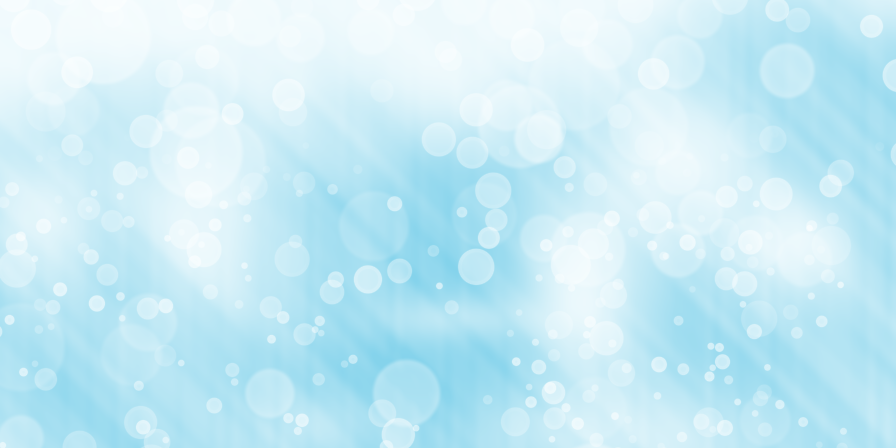
A WebGL 2 fragment shader for this background:

```glsl
#version 300 es
precision highp float;

uniform vec2 u_resolution;
out vec4 fragColor;

vec4 hash(vec3 p) {
  vec4 q = fract(p.xyzx * vec4(.1031, .1030, .0973, .1099));
  q += dot(q, q.wzxy + 33.33);
  return fract((q.xxyz + q.yzzw) * q.zywx);
}

float noise(vec2 p) {
  vec2 i = floor(p), f = fract(p);
  f = f * f * (3.0 - 2.0 * f);
  float low = mix(hash(vec3(i, 3.0)).x, hash(vec3(i + vec2(1, 0), 3.0)).x, f.x);
  float high = mix(hash(vec3(i + vec2(0, 1), 3.0)).x, hash(vec3(i + 1.0, 3.0)).x, f.x);
  return mix(low, high, f.y);
}

float puff(vec2 p, vec2 center, vec2 size) {
  vec2 d = (p - center) / size;
  return exp(-dot(d, d));
}

// Soft white light: a bright upper left and several drifting clouds
float glow(vec2 p) {
  float wobble = 0.16 * (noise(p * 5.0) - 0.5);
  float top = smoothstep(0.56, 0.92, p.y + wobble - 0.22 * smoothstep(1.0, 1.9, p.x));
  float clouds = 0.85 * puff(p, vec2(0.45, 0.52), vec2(0.17, 0.25))
    + 0.8 * puff(p, vec2(0.09, 0.52), vec2(0.15, 0.17))
    + 0.9 * puff(p, vec2(1.30, 0.34), vec2(0.12, 0.22))
    + 0.9 * puff(p, vec2(1.51, 0.64), vec2(0.19, 0.20))
    + 0.8 * puff(p, vec2(1.77, 0.45), vec2(0.13, 0.12))
    + 0.5 * puff(p, vec2(1.02, 0.29), vec2(0.18, 0.05))
    + 0.45 * puff(p, vec2(0.70, 0.05), vec2(0.15, 0.08))
    + 0.45 * puff(p, vec2(1.35, 0.03), vec2(0.35, 0.09));
  return 1.0 - (1.0 - top) * (1.0 - min(clouds, 0.95));
}

// Share of the backdrop left uncovered by one layer of translucent discs
float uncovered(vec2 p, float cell, vec2 radii, float blur, float strength, float rim, float seed) {
  float clear = 1.0;
  float edge = max(blur, 1.0 / u_resolution.y);
  for (int y = -1; y <= 1; y++) {
    for (int x = -1; x <= 1; x++) {
      vec2 id = floor(p / cell) + vec2(x, y);
      vec4 h = hash(vec3(id, seed));
      vec2 center = (id + h.xy) * cell;
      float radius = mix(radii.x, radii.y, h.z * h.z);
      float d = length(p - center) - radius;
      float crowd = glow(center) * 0.6 + 0.5 * smoothstep(0.35, 0.75, noise(center * 6.0 + seed));
      float present = step(h.w, 0.12 + 0.75 * crowd);
      float alpha = strength * (0.3 + 0.7 * fract(h.w * 17.0));
      float disc = 1.0 - smoothstep(-edge, edge, d);
      float ring = rim * exp(-pow((d + edge) / (edge * 1.5), 2.0));
      clear *= 1.0 - present * alpha * min(disc * (0.85 + ring), 1.0);
    }
  }
  return clear;
}

void main() {
  vec2 p = gl_FragCoord.xy / u_resolution.y;

  // Slanted rays falling to the right, with faint upright brushing
  vec2 ray = vec2(p.x + p.y, p.y - p.x) * 0.707;
  float rays = 0.6 * noise(ray * vec2(13.0, 1.6)) + 0.4 * noise(ray * vec2(38.0, 2.2) + 9.0);
  float brushing = noise(p * vec2(55.0, 2.5) + 4.0);
  float light = 0.33 + 0.42 * (rays - 0.5) + 0.09 * (brushing - 0.5);

  // Deeper blue pools
  light -= 0.22 * puff(p, vec2(0.90, 0.16), vec2(0.25, 0.14));
  light -= 0.14 * puff(p, vec2(1.00, 0.47), vec2(0.16, 0.17));
  light -= 0.10 * puff(p, vec2(0.24, 0.30), vec2(0.15, 0.18));
  light += 0.12 * smoothstep(0.25, 0.0, p.y) * smoothstep(1.0, 1.5, p.x);
  light = mix(max(light, 0.03), 1.0, 0.82 * glow(p));

  // Large hazy discs, crisp rimmed ones, then small sparkles low down
  float shade = 1.0 - light;
  shade *= uncovered(p, 0.15, vec2(0.05, 0.11), 0.006, 0.42, 0.15, 11.0);
  shade *= uncovered(p, 0.11, vec2(0.024, 0.046), 0.0025, 0.55, 0.6, 23.0);
  float lower = 1.0 - smoothstep(0.5, 0.75, p.y);
  shade *= mix(1.0, uncovered(p, 0.055, vec2(0.007, 0.018), 0.002, 0.6, 0.5, 37.0), lower);

  vec3 skyBlue = vec3(0.50, 0.82, 0.92);
  fragColor = vec4(mix(vec3(0.995, 1.0, 1.0), skyBlue, shade), 1.0);
}
```
